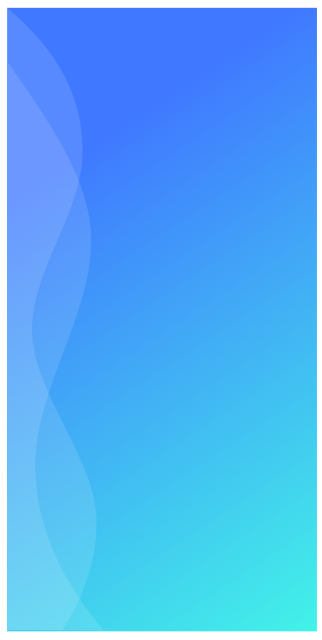
Give the GLSL for this background, as a Shadertoy shader.

```glsl
// Soft coverage of a box, with a one pixel edge
float boxMask(vec2 p, vec2 low, vec2 high, float pixel) {
    vec2 d = min(p - low, high - p);
    return clamp(min(d.x, d.y) / pixel + 0.5, 0.0, 1.0);
}

// Smooth segment between knots given as (y, x, slope dx/dy)
float segment(float y, vec3 a, vec3 b) {
    float h = b.x - a.x;
    float t = clamp((y - a.x) / h, 0.0, 1.0);
    float s = 1.0 - t;
    return mix(a.y, b.y, t * t * (3.0 - 2.0 * t)) + h * t * s * (a.z * s - b.z * t);
}

// Ribbon edge that starts in the top corner
float upperWave(float y) {
    vec3 crest = vec3(0.2378, 0.1292, 0.0);
    vec3 trough = vec3(0.5141, 0.0501, 0.0);
    vec3 swell = vec3(0.8162, 0.1510, 0.0);
    if (y < crest.x) return segment(y, vec3(0.0129, 0.0116, 1.2), crest);
    if (y < trough.x) return segment(y, crest, trough);
    if (y < swell.x) return segment(y, trough, swell);
    return segment(y, swell, vec3(0.9859, 0.0964, -0.65));
}

// Ribbon edge that starts lower and crosses the first
float lowerWave(float y) {
    vec3 crest = vec3(0.3753, 0.1427, 0.0);
    vec3 trough = vec3(0.7262, 0.0553, 0.0);
    if (y < crest.x) return segment(y, vec3(0.0964, 0.0116, 0.7), crest);
    if (y < trough.x) return segment(y, crest, trough);
    return segment(y, trough, vec3(0.9859, 0.1632, 0.85));
}

// White veil left of a wave edge, feathered along its normal
float veil(float x, float edge, float nextEdge, float pixel) {
    float slope = (nextEdge - edge) / pixel;
    float d = (edge - x) / sqrt(1.0 + slope * slope);
    return 0.12 * clamp(d / pixel + 0.5, 0.0, 1.0);
}

void mainImage(out vec4 fragColor, in vec2 fragCoord) {
    // Canvas heights, y pointing down, x spanning 0 to 0.504
    vec2 p = fragCoord / iResolution.xy;
    p = vec2(p.x * 0.504, 1.0 - p.y);
    float pixel = 1.0 / iResolution.y;

    // Diagonal blue to cyan gradient
    float t = clamp((dot(p, vec2(0.55, 0.83)) - 0.267) / 0.824, 0.0, 1.0);
    vec3 color = mix(vec3(0.25, 0.475, 1.0), vec3(0.26, 0.95, 0.91), t);

    // Two overlapping translucent ribbons, inset from the panel edge
    float inset = boxMask(p, vec2(0.0125, 0.0122), vec2(0.4961, 0.9846), pixel);
    float upper = veil(p.x, upperWave(p.y), upperWave(p.y + pixel), pixel);
    float lower = veil(p.x, lowerWave(p.y), lowerWave(p.y + pixel), pixel);
    color = mix(color, vec3(1.0), upper * inset);
    color = mix(color, vec3(1.0), lower * inset);

    // White margin around the panel
    float panel = boxMask(p, vec2(0.0113, 0.0122), vec2(0.4961, 0.9865), pixel);
    fragColor = vec4(mix(vec3(1.0), color, panel), 1.0);
}
```
